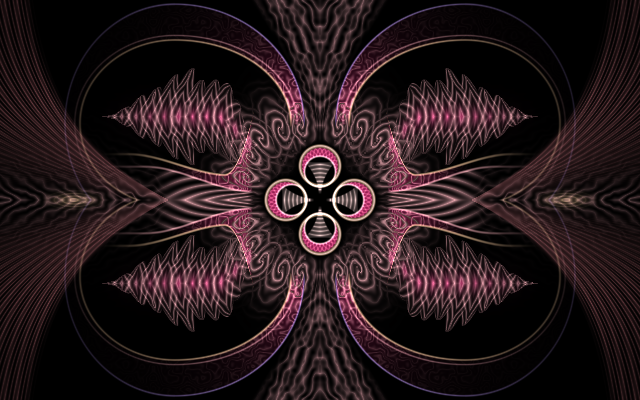
Reproduce this background procedurally as a Shadertoy shader.

```glsl
const vec3 ROSE = vec3(0.64, 0.46, 0.48);
const vec3 PALE = vec3(0.93, 0.79, 0.78);
const vec3 MAGENTA = vec3(0.58, 0.12, 0.32);
const vec3 GOLD = vec3(0.66, 0.54, 0.42);
const vec3 VIOLET = vec3(0.36, 0.3, 0.48);

float hash(vec2 p) {
  vec3 h = fract(p.xyx * vec3(0.1031, 0.103, 0.0973));
  h += dot(h, h.yzx + 33.33);
  return fract((h.x + h.y) * h.z);
}

float noise(vec2 p) {
  vec2 i = floor(p), f = fract(p);
  f *= f * (3.0 - 2.0 * f);
  return mix(mix(hash(i), hash(i + vec2(1, 0)), f.x),
             mix(hash(i + vec2(0, 1)), hash(i + 1.0), f.x), f.y);
}

float inside(float d, float aa) { return 1.0 - smoothstep(-aa, aa, d); }

float stroke(float d, float width, float aa) { return inside(abs(d) - width, aa); }

// Repeating ridges that blend to their mean when too fine
float ridges(float phase) {
  float ridge = 1.0 - abs(fract(phase) * 2.0 - 1.0);
  return mix(ridge * ridge, 0.33, smoothstep(0.35, 0.9, fwidth(phase)));
}

float ellipse(vec2 p, vec2 radii) {
  return (length(p / radii) - 1.0) * min(radii.x, radii.y);
}

vec3 ringBand(vec2 q, float outer, float inner, float grain, float aa) {
  float near = smoothstep(3.1, 0.3, q.x);
  float glow = inside(max(outer, -inner), aa) * exp(-1.8 * length(q - vec2(0.38, 1.15)));
  vec3 c = glow * (MAGENTA * 0.6 + ROSE * ridges(grain * 4.0 + inner * 7.0));
  c += VIOLET * stroke(outer, 0.008, aa) * (0.35 + near);
  c += GOLD * stroke(inner, 0.009, aa) * (0.35 + 0.8 * near);
  c += ROSE * stroke(inner - 0.055, 0.007, aa) * (0.2 + 0.7 * near);
  return c * max(smoothstep(0.82, 1.0, q.y), smoothstep(1.8, 2.3, q.x));
}

// Fibres spreading from a point on the horizontal axis
vec3 fan(vec2 q, float grain) {
  float reach = 1.925 - 1.9 * exp(-q.y / 0.95);
  float s = max((q.x - 1.79) / reach, 0.01);
  float fade = exp(-0.75 * max(s - 1.0, 0.0)) * mix(1.0, 0.36, smoothstep(0.2, 2.1, q.y));
  float threads = ridges(log(s) * 38.0) + 0.45 * ridges(log(s) * 13.0 + q.y * 0.8);
  vec3 c = vec3(0.54, 0.31, 0.33) * threads * fade * smoothstep(0.92, 1.03, s);
  float axis = exp(-q.y * 4.5) * smoothstep(1.75, 2.1, q.x);
  c += ROSE * axis * ridges((q.x - 1.8 * q.y) * 5.0 + grain) * 0.55;
  float bloom = length((q - vec2(2.95, 0)) / vec2(0.24, 0.08));
  return c + GOLD * exp(-bloom * bloom) * (0.35 + 0.5 * ridges(bloom * 2.5));
}

// Horizontal arm with two flared outlines
vec3 sideArm(vec2 q, float grain, float aa) {
  float bend = max(1.15 - q.x, 0.0);
  float top = q.y - 0.3 - 0.25 * smoothstep(1.1, 2.3, q.x) - 6.0 * bend * bend;
  float lowEdge = 0.1 + 0.3 * smoothstep(0.8, 2.1, q.x);
  float low = q.y - lowEdge;
  float band = inside(max(top, -low), aa) * smoothstep(1.9, 0.9, q.x);
  vec3 c = band * (MAGENTA * 0.55 + ROSE * ridges(grain * 4.0 + top * 8.0) * 0.8);
  c += GOLD * stroke(top, 0.013, aa) + ROSE * stroke(low, 0.012, aa);
  float core = inside(low, aa) * smoothstep(2.2, 1.6, q.x);
  c += core * ROSE * (ridges(q.y / lowEdge * 2.5 + q.x * 4.0) + 0.5 * exp(-q.y * 18.0));
  return c * smoothstep(0.76, 0.9, q.x) * smoothstep(2.7, 1.5, q.x);
}

// Two offset rows of nested leaves along a bent stem
vec3 fern(vec2 q, float grain) {
  float v = abs(q.y - mix(0.66, 1.0, smoothstep(0.75, 1.25, q.x)));
  float span = smoothstep(2.65, 1.5, q.x) * smoothstep(0.7, 1.15, q.x);
  vec3 c = vec3(0);
  for (float i = 0.0; i < 2.0; i++) {
    float u = (q.x + 0.3 * v * v + 0.12 * v) / 0.34 + 0.5 * i;
    float height = span * (0.44 + 0.2 * hash(vec2(floor(u), i))) + 0.001;
    float taper = sqrt(max(1.0 - v / height, 0.0));
    float across = abs(fract(u) - 0.5);
    float leaf = across * 2.0 / (taper + 0.05);
    float body = inside(leaf - 0.85, 0.12) * smoothstep(0.0, 0.15, taper);
    c += ROSE * body * (0.06 + 0.72 * ridges(leaf * 2.0 + v * 4.0 + grain * 0.5));
    c += MAGENTA * span * exp(-30.0 * length(vec2(across * 0.34, v * 0.45)));
  }
  return c;
}

vec3 plume(vec2 q, float outer, float grain) {
  float across = q.x / (0.06 + 0.34 * pow(max(q.y - 0.75, 0.0), 1.5));
  float mask = smoothstep(1.1, 0.75, across) * smoothstep(0.7, 0.95, q.y);
  float chevrons = ridges((q.y - 2.2 * length(vec2(q.x, 0.05))) * 4.0 + grain * 0.8);
  float veins = ridges(across * 3.0 + grain * 0.6);
  return ROSE * mask * smoothstep(-0.02, 0.05, outer) * (0.5 * chevrons + 0.35 * veins);
}

// Curled ornaments on an arc around the centre
vec3 rosettes(vec2 q, float grain) {
  float glow = 0.0;
  for (float a = 0.3; a < 1.4; a += 0.255) {
    vec2 dir = vec2(cos(a), sin(a));
    vec2 d = mat2(dir.x, -dir.y, dir.y, dir.x) * q - vec2(0.82 + 0.2 * sin(a * 2.0), 0);
    float r = length(d / vec2(0.34, 0.17));
    float curl = ridges(r * 2.6 + atan(d.y, d.x) / 3.14159 + grain * 0.7);
    glow = max(glow, exp(-r * r * 0.9) * (0.2 + 1.15 * curl));
  }
  return ROSE * glow;
}

// Pale rim, latticed crescent and ribbed cone
vec3 lobe(vec2 p, float outer, float aa) {
  vec2 d = p - vec2(0.34, 0);
  float inner = length(d) - 0.185;
  float turn = atan(d.y, d.x) * 5.0;
  float lattice = ridges(turn + outer * 12.0) + ridges(turn - outer * 12.0);
  vec3 c = (MAGENTA + ROSE * lattice * 0.4) * inside(max(outer + 0.045, -inner), aa);
  c += mix(GOLD, PALE, ridges(outer * 26.0)) * stroke(outer + 0.022, 0.018, aa);
  c += PALE * stroke(inner, 0.01, aa) * 0.8;
  float t = max(p.x - 0.07, 0.0);
  float cone = inside(max(abs(p.y) - 0.015 - 1.1 * t * t, p.x - 0.45), aa);
  cone *= smoothstep(0.07, 0.12, p.x) * exp(-5.0 * abs(p.y));
  return c + PALE * cone * (0.35 + 0.75 * ridges(length(p) * 20.0));
}

void mainImage(out vec4 fragColor, in vec2 fragCoord) {
  // Mirrored quadrant; the canvas is 4.8 units high
  float aa = 4.8 / iResolution.y;
  vec2 q = abs(fragCoord - 0.5 * iResolution.xy) * aa;
  float grain = noise(q * 7.0) + 0.5 * noise(q * 15.0);
  vec2 d = q - vec2(1.74, 0.92);
  float side = step(0.0, d.x);
  float outer = ellipse(d, vec2(1.55 - 0.23 * side, 1.43));
  float inner = ellipse(d, vec2(1.39 - 0.25 * side, 1));
  vec3 color = ringBand(q, outer, inner, grain, aa) + fan(q, grain);
  color += sideArm(q, grain, aa) + fern(q, grain) + plume(q, outer, grain);
  color = max(color, rosettes(q, grain));

  // Dark clearing beneath the central lobes
  vec2 p = q.x > q.y ? q : q.yx;
  float edge = length(p - vec2(0.41, 0)) - 0.26;
  color *= smoothstep(0.0, 0.1, edge) * smoothstep(0.35, 0.55, length(q));
  fragColor = vec4(min(color + lobe(p, edge, aa), 1.0), 1);
}
```
